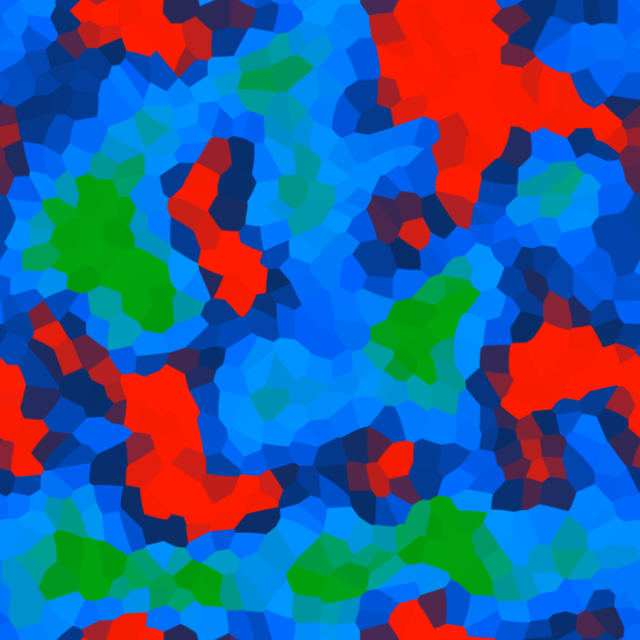
A three.js fragment shader for this texture:

```glsl
#define CELLS 26.0
#define JITTER 0.95
#define EDGE 0.05
#define WARP 0.011
#define ROUGHNESS 0.2
#define SEED 7.3
#define TAU 6.2831853

varying vec2 vUv;

vec2 hash2(vec2 p) {
  vec3 q = fract(vec3(p.xyx) * vec3(0.1031, 0.1030, 0.0973) + SEED * 0.137);
  q += dot(q, q.yzx + 33.33);
  return fract((q.xx + q.yz) * q.zy);
}

// Layered sines on whole wave numbers: tiles, zero mean, unit deviation.
float terrain(vec2 uv) {
  float height = 0.0;
  float power = 0.0;
  for (int i = 0; i <= 5; i++) {
    for (int j = -5; j <= 5; j++) {
      vec2 wave = vec2(float(i), float(j));
      float k = length(wave);
      float amp = k / (k * k * k + 12.0);
      float phase = hash2(wave + 19.0).x;
      height += amp * sin(TAU * (dot(wave, uv) + phase));
      power += 0.5 * amp * amp;
    }
  }
  return height * inversesqrt(power);
}

float ramp(float low, float high, float x) {
  return clamp((x - low) / (high - low), 0.0, 1.0);
}

// Green lowlands, through blues and navy, up to red peaks.
vec3 palette(float h) {
  vec3 green = vec3(0.0, 0.62, 0.05);
  vec3 teal = vec3(0.0, 0.61, 0.53);
  vec3 sky = vec3(0.0, 0.56, 1.0);
  vec3 blue = vec3(0.0, 0.38, 0.98);
  vec3 deep = vec3(0.0, 0.29, 0.74);
  vec3 navy = vec3(0.03, 0.18, 0.42);
  vec3 maroon = vec3(0.42, 0.14, 0.25);
  vec3 red = vec3(1.0, 0.11, 0.0);
  vec3 c = mix(green, teal, ramp(-1.7, -1.34, h));
  c = mix(c, sky, ramp(-1.34, -0.8, h));
  c = mix(c, blue, ramp(-0.6, 0.08, h));
  c = mix(c, deep, ramp(0.08, 0.36, h));
  c = mix(c, navy, ramp(0.36, 0.7, h));
  c = mix(c, maroon, ramp(0.78, 0.96, h));
  return mix(c, red, ramp(0.96, 1.2, h));
}

// Flat colour of one facet, taken at its site.
vec3 facet(vec2 site, vec2 id) {
  vec2 rnd = hash2(mod(id, CELLS) + 71.0) - 0.5;
  vec3 c = palette(terrain(site / CELLS) + ROUGHNESS * rnd.x);
  return c * (1.0 + 0.08 * rnd.y);
}

void main() {
  // A gentle warp stretches the facets unevenly.
  vec2 uv = vUv + WARP * sin(TAU * (vec2(4.0, 3.0) * vUv.yx + vec2(2.0, -3.0) * vUv));
  vec2 p = uv * CELLS;
  vec2 base = floor(p);

  // Nearest and second nearest sites.
  float d1 = 1e3;
  float d2 = 1e3;
  vec2 r1 = vec2(0.0);
  vec2 r2 = vec2(0.0);
  vec2 id1 = base;
  vec2 id2 = base;
  for (int y = -1; y <= 1; y++) {
    for (int x = -1; x <= 1; x++) {
      vec2 id = base + vec2(float(x), float(y));
      vec2 r = id + 0.5 + JITTER * (hash2(mod(id, CELLS)) - 0.5) - p;
      float d = dot(r, r);
      if (d < d1) {
        d2 = d1; r2 = r1; id2 = id1;
        d1 = d; r1 = r; id1 = id;
      } else if (d < d2) {
        d2 = d; r2 = r; id2 = id;
      }
    }
  }

  // Blend only across the thin border between the two facets.
  float border = dot(0.5 * (r1 + r2), normalize(r2 - r1));
  float own = smoothstep(-EDGE, EDGE, border);
  vec3 color = mix(facet(p + r2, id2), facet(p + r1, id1), own);
  gl_FragColor = vec4(color, 1.0);
}
```
